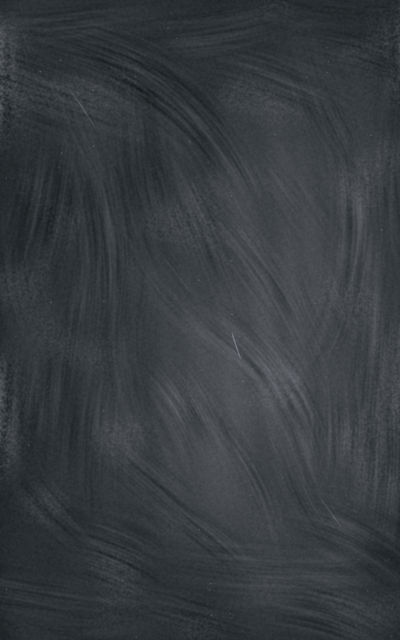
Write a WebGL 2 fragment shader that draws this texture.

```glsl
#version 300 es
precision highp float;
// A worn slate chalkboard: soft grey haze, wiped chalk streaks, dusty edges and fine scratches.

#define SLATE_DARK vec3(0.125, 0.145, 0.157)
#define SLATE_LIGHT vec3(0.300, 0.315, 0.333)
#define WIPES 44
#define SCRATCHES 6
#define STREAK_GAIN 0.62
#define HAZE_CENTER vec2(0.445, 0.47)
#define HAZE_SIZE vec2(0.27, 0.38)
#define HAZE_GAIN 0.72
#define GRAIN_GAIN 0.17
#define EDGE_CHALK 1.25
#define SPECK_CELLS 60.0

uniform vec2 u_resolution;
out vec4 fragColor;

vec2 hash2(vec2 p) {
    vec3 q = fract(p.xyx * vec3(0.1031, 0.1030, 0.0973));
    q += dot(q, q.yzx + 33.33);
    return fract((q.xx + q.yz) * q.zy);
}

float cornerSlope(vec2 cell, vec2 offset) {
    float a = 6.2832 * hash2(cell).x;
    return dot(vec2(cos(a), sin(a)), offset);
}

float gradientNoise(vec2 p) {
    vec2 i = floor(p), f = fract(p);
    vec2 u = f * f * f * (f * (f * 6.0 - 15.0) + 10.0);
    vec2 e = vec2(0.0, 1.0);
    return mix(mix(cornerSlope(i, f), cornerSlope(i + e.yx, f - e.yx), u.x),
               mix(cornerSlope(i + e, f - e), cornerSlope(i + 1.0, f - 1.0), u.x), u.y);
}

vec2 rotate(vec2 p, float a) {
    float c = cos(a), s = sin(a);
    return vec2(c * p.x + s * p.y, c * p.y - s * p.x);
}

// Hand direction: level near top and bottom, upright at the sides, slanted in the middle.
float wipeAngle(vec2 c) {
    float slant = smoothstep(0.12, 0.3, c.x) * (1.0 - smoothstep(0.42, 0.55, c.x));
    float level = (1.0 - smoothstep(0.72, 0.95, c.y)) * smoothstep(0.02, 0.32, c.y);
    return -mix(1.5, 0.85, slant) * level - 0.08;
}

// Curved eraser strokes filled with fine parallel streaks.
float wipes(vec2 p, float aspect) {
    float sum = 0.0;
    for (int i = 0; i < WIPES; i++) {
        float k = float(i);
        vec2 r = hash2(vec2(k, 7.0)), s = hash2(vec2(k, 31.0));
        vec2 center = vec2(fract(k * 0.618 + 0.2) * aspect, (k + r.x) / float(WIPES));
        vec2 d = rotate(p - center, wipeAngle(center) + (r.y - 0.5) * 0.5);
        d.y += (s.x - 0.5) * 3.0 * d.x * d.x;
        vec2 q = d / vec2(mix(0.06, 0.17, s.y), mix(0.018, 0.055, r.x));
        float mask = exp(-dot(q, q));
        if (mask < 0.01) continue;
        float streak = gradientNoise(d * vec2(5.0, 75.0) + k * 9.0)
                     + 0.9 * gradientNoise(d * vec2(13.0, 210.0) + k * 17.0);
        sum += mask * (streak * mix(0.4, 1.0, s.x) + (r.y - 0.42) * 0.3);
    }
    return sum;
}

// Short thin arcs, softened by one pixel.
float scratches(vec2 p, float aspect, float pixel) {
    float sum = 0.0;
    for (int i = 0; i < SCRATCHES; i++) {
        float k = float(i);
        vec2 r = hash2(vec2(k, 53.0));
        vec2 center = vec2(fract(k * 0.618 + 0.59) * aspect, fract(k * 0.37 + 0.46));
        vec2 d = rotate(p - center, -1.25 + (r.x - 0.5) * 0.9 * min(k, 1.0));
        d.y += (r.y - 0.5) * 2.5 * d.x * d.x;
        float len = mix(0.022, 0.042, r.y);
        float line = 1.0 - smoothstep(0.0003, 0.0003 + pixel, abs(d.y));
        sum += line * (1.0 - smoothstep(len * 0.6, len, abs(d.x))) / (1.0 + 0.8 * k);
    }
    return sum;
}

float specks(vec2 p, float pixel) {
    vec2 cell = floor(p * SPECK_CELLS);
    vec2 r = hash2(cell + 91.0);
    float d = length(fract(p * SPECK_CELLS) - 0.2 - 0.6 * r) / SPECK_CELLS;
    float present = step(0.94, hash2(cell + 13.0).x);
    return present * r.x * (1.0 - smoothstep(0.0004, 0.0004 + pixel, d));
}

void main() {
    float pixel = 1.0 / u_resolution.y;
    vec2 p = gl_FragCoord.xy * pixel;
    float aspect = u_resolution.x * pixel;

    // Broad haze, cloudy patches and faint upright bands
    vec2 h = (p - HAZE_CENTER) / HAZE_SIZE;
    float tone = 0.23 + HAZE_GAIN * exp(-dot(h, h));
    tone += 0.28 * gradientNoise(p * 4.5 + 3.0) + 0.16 * gradientNoise(p * 11.0);
    float middle = smoothstep(0.12, 0.35, p.y) * (1.0 - smoothstep(0.7, 0.9, p.y));
    tone += 0.3 * middle * gradientNoise(vec2((p.x + 0.1 * p.y) * 24.0, p.y * 2.5));
    float side = min(p.x, aspect - p.x);
    tone -= 0.2 * exp(-side / 0.03) + 0.12 * exp(-min(p.y, 1.0 - p.y) / 0.05);

    // Fine board grain, stronger in dusty patches
    float grain = gradientNoise(rotate(p, 0.4) * 235.0) + 0.6 * gradientNoise(rotate(p, 1.1) * 120.0);
    float dust = smoothstep(0.05, 0.5, gradientNoise(p * vec2(8.0, 10.0) + 40.0));
    tone += GRAIN_GAIN * grain * (1.0 + dust) + 0.2 * dust;
    tone += STREAK_GAIN * wipes(p, aspect);

    // Chalk gathered along both sides
    float right = step(0.5 * aspect, p.x);
    float gather = smoothstep(0.0, 1.0, cos((p.y - 0.35 - 0.05 * right) * 12.0));
    float rub = 0.5 + 0.9 * gradientNoise(p * vec2(70.0, 9.0)) + 0.5 * grain;
    tone += EDGE_CHALK * mix(1.0, 0.55, right) * gather * exp(-side / 0.022) * max(rub, 0.0);

    tone += 0.9 * scratches(p, aspect, pixel) + 0.8 * specks(p, pixel);
    fragColor = vec4(mix(SLATE_DARK, SLATE_LIGHT, clamp(tone, -0.25, 2.4)), 1.0);
}
```
